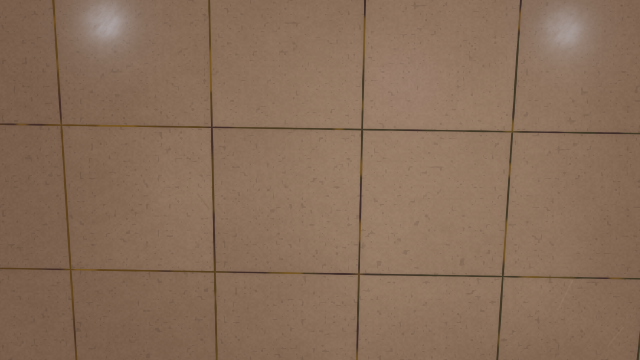
A Shadertoy shader for this texture:

```glsl
// Beige square floor tiles seen slightly in perspective, with worn thin grout and two lamp reflections.

float hash(vec2 p) {
    return fract(sin(dot(p, vec2(127.1, 311.7))) * 43758.5453);
}

float noise(vec2 p) {
    vec2 i = floor(p), f = fract(p);
    f = f * f * (3.0 - 2.0 * f);
    return mix(mix(hash(i), hash(i + vec2(1, 0)), f.x),
               mix(hash(i + vec2(0, 1)), hash(i + vec2(1, 1)), f.x), f.y);
}

float fbm(vec2 p) {
    float sum = 0.0, amp = 0.5;
    for (int i = 0; i < 4; i++) {
        sum += amp * noise(p);
        p = p * 2.03 + 17.3;
        amp *= 0.5;
    }
    return sum;
}

// Mottled lamp reflection: a small bright core inside a wide soft halo
float glare(vec2 p, vec2 center) {
    vec2 d = p - center;
    float r2 = dot(d, d);
    float streaks = 0.55 + 0.9 * fbm(vec2(d.x + d.y, d.y - d.x) * vec2(25.0, 60.0));
    return 0.46 * exp(-r2 / 0.0032) * streaks + 0.17 * exp(-r2 / 0.016);
}

// Faint hairline scratch between two points
float scratch(vec2 p, vec2 a, vec2 b) {
    vec2 ab = b - a;
    float h = clamp(dot(p - a, ab) / dot(ab, ab), 0.0, 1.0);
    return 1.0 - smoothstep(0.0, 0.004, length(p - a - ab * h));
}

void mainImage(out vec4 fragColor, in vec2 fragCoord) {
    vec2 p = fragCoord / iResolution.y;
    float px = 1.0 / iResolution.y;
    float down = 1.0 - p.y;

    // Columns converge toward the bottom, rows tilt down to the right
    vec2 tileSize = vec2(0.433 - 0.0433 * down, 0.4005 + 0.0016 * p.x);
    vec2 grid = vec2(p.x - 0.581 - 0.021 * down, down - 0.345 - 0.0147 * p.x) / tileSize;
    vec2 tile = floor(grid);

    // Broad light falloff, darker and warmer at the left and in the corners
    float light = 1.0 - length((p - vec2(1.08, 0.52)) * vec2(0.72, 0.8));
    light += 0.25 * (fbm(p * 4.0) - 0.47) + 0.12 * (hash(tile) - 0.5);
    vec3 color = mix(vec3(0.475, 0.37, 0.295), vec3(0.6, 0.492, 0.405),
                     smoothstep(0.15, 1.0, light));

    // Stone grain, dark specks and a few scratches
    color += 0.025 * (noise(p * 190.0) - 0.5) + 0.018 * (fbm(p * vec2(28.0, 45.0)) - 0.47);
    color *= 1.0 - 0.09 * smoothstep(0.8, 0.95, noise(p * 125.0 + 40.0));
    color += 0.025 * scratch(p, vec2(1.55, 0.14), vec2(1.59, 0.22));
    color += 0.025 * scratch(p, vec2(1.69, 0.04), vec2(1.73, 0.09));
    color -= 0.03 * scratch(p, vec2(0.55, 0.46), vec2(0.58, 0.42));

    // Reflections and a faint violet sheen
    float shine = glare(p, vec2(0.295, 0.935)) + 0.85 * glare(p, vec2(1.57, 0.915));
    color = mix(color, vec3(0.76, 0.76, 0.8), clamp(shine, 0.0, 0.8));
    vec2 sheen = p - vec2(1.13, 0.77);
    color += vec3(0.012, 0.008, 0.025) * exp(-dot(sheen, sheen) / 0.012);

    // Grout: ochre at the left, olive at the right, stained in patches
    vec2 edge = abs(fract(grid + 0.5) - 0.5) * tileSize;
    vec2 halfWidth = vec2(0.0026, 0.0022) * (0.8 + 0.4 * noise(p * 35.0));
    vec2 lines = 1.0 - smoothstep(halfWidth - 0.6 * px, halfWidth + 0.6 * px, edge);
    vec3 grout = mix(vec3(0.36, 0.25, 0.09), vec3(0.23, 0.2, 0.13),
                     smoothstep(0.3, 1.1, p.x));
    float stain = noise(p * 13.0 + 7.0);
    grout = mix(grout, vec3(0.22, 0.14, 0.15), smoothstep(0.6, 0.8, stain) * 0.8);
    grout = mix(grout, vec3(0.5, 0.36, 0.13), smoothstep(0.62, 0.85, noise(p * 17.0 + 31.0)) * 0.8);

    // Soft dirt beside the joints, then the joints themselves
    float nearest = min(edge.x, edge.y);
    color *= 1.0 - 0.06 * exp(-nearest / 0.006);
    color = mix(color, grout, 0.92 * max(lines.x, lines.y));

    fragColor = vec4(color, 1.0);
}
```
